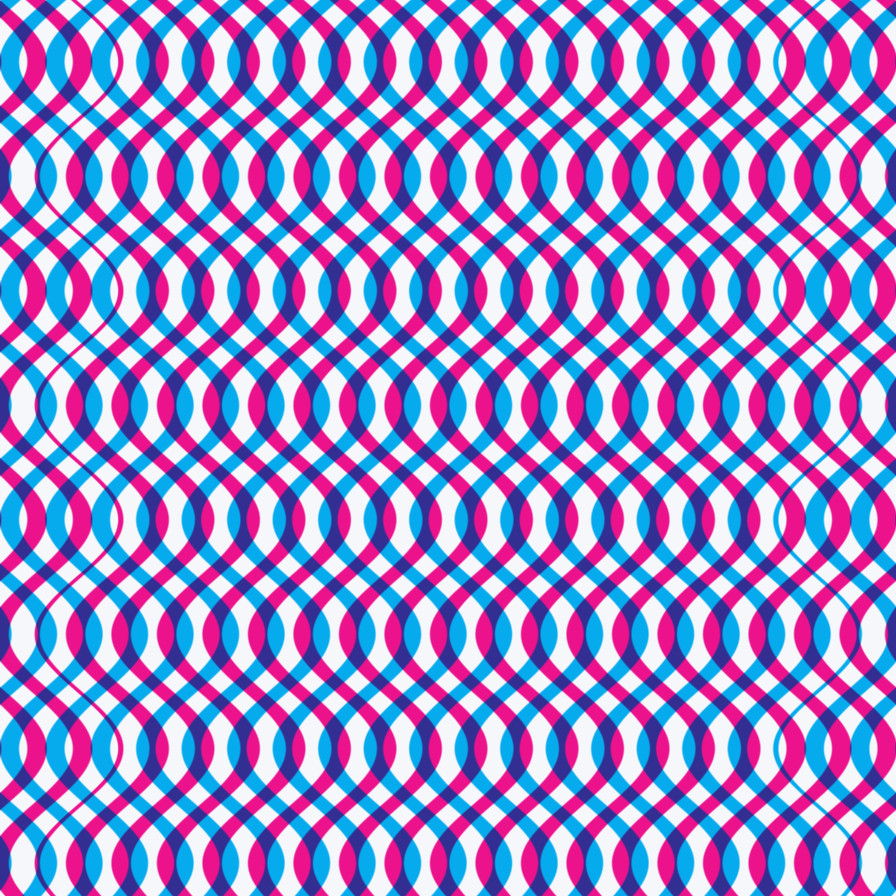
Give the GLSL for this pattern, as a three.js fragment shader.

```glsl
// Two families of wavy vertical bands, magenta and cyan, swaying in opposite
// directions and overprinting to violet. Each family is a striped coordinate bent
// by a cosine; one phase jump near a side edge leaves a hairline wave.
varying vec2 vUv;

const float COLUMNS = 19.69;  // bands across the canvas
const float ROWS = 3.914;     // wave periods up the canvas
const float SWAY = 0.918;     // wave amplitude, in band spacings

// Soft step whose width is given in band spacings.
float softStep(float edge, float x, float soft) {
  return smoothstep(edge - soft, edge + soft, x);
}

// Coverage of evenly spaced bands centred at the given phase.
float bands(float u, float centre, float soft) {
  float offset = abs(fract(u - centre + 0.5) - 0.5);
  return 1.0 - softStep(0.214, offset, soft);
}

// Bands that change phase where the bent coordinate crosses the seam.
float seamedBands(float u, float seam, float before, float after, float soft) {
  return mix(bands(u, before, soft), bands(u, after, soft), softStep(seam, u, soft));
}

void main() {
  // Shared wave; its slope keeps the edge softness even along the curve.
  float angle = 6.2831853 * ROWS * (vUv.y - 0.931);
  float sway = SWAY * cos(angle);
  float slope = 6.2831853 * SWAY * ROWS / COLUMNS * sin(angle);
  float soft = 0.0013 * COLUMNS * sqrt(1.0 + slope * slope);

  // Mirrored families, with seams close to the left and right edges.
  float x = vUv.x * COLUMNS;
  float magentaInk = seamedBands(x - sway, 1.69, 0.897, 0.58, soft);
  float cyanInk = seamedBands(x + sway, 18.0, 0.123, 0.81, soft);

  // Overprint the inks on the paper.
  vec3 paper = vec3(0.965, 0.97, 0.985);
  vec3 magenta = vec3(0.92, 0.07, 0.55);
  vec3 cyan = vec3(0.02, 0.67, 0.93);
  vec3 violet = vec3(0.20, 0.18, 0.57);
  vec3 color = mix(mix(paper, magenta, magentaInk), mix(cyan, violet, magentaInk), cyanInk);
  gl_FragColor = vec4(color, 1.0);
}
```
